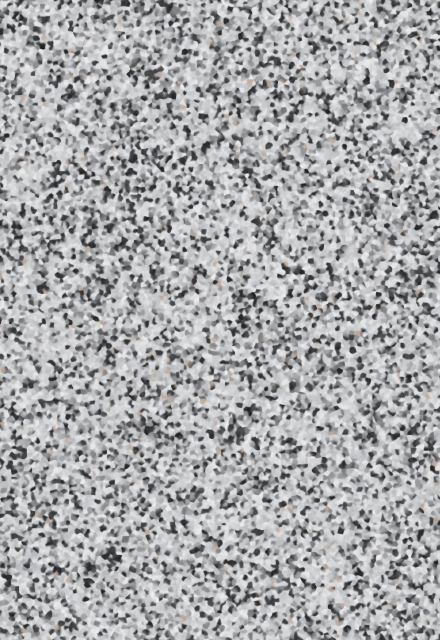
Give the GLSL for this texture, as a Shadertoy shader.

```glsl
// Fine-grained grey granite: pale feldspar, smoky quartz and dark mica.
// Jittered grains of random tone are blended by a soft Voronoi weighting,
// with noise bending their outlines and gathering the mica into clumps.

#define GRAINS_HIGH 168.0   // grains along the canvas height
#define JITTER 0.95         // irregularity of grain positions
#define SIZE_SPREAD 0.40    // variation of grain size
#define SHARPNESS 5.2       // crispness of grain edges
#define WARP 0.50           // bending of grain outlines, in grains
#define MICA_SHARE 0.185    // share of dark grains
#define QUARTZ_SHARE 0.19   // share of mid-grey grains
#define RUST_SHARE 0.010    // share of faint brown grains
#define CLUMPING 0.20       // gathering of dark grains
#define SPECKLE 0.06        // fine mottling inside grains

// Integer hash: three random values in 0..1 per lattice point
vec3 hash3(vec2 p, int seed) {
    uvec3 v = uvec3(ivec3(ivec2(floor(p)), seed)) * 1664525u + 1013904223u;
    v.x += v.y * v.z; v.y += v.z * v.x; v.z += v.x * v.y;
    v ^= v >> 16u;
    v.x += v.y * v.z; v.y += v.z * v.x; v.z += v.x * v.y;
    return vec3(v >> 8u) / 16777216.0;
}

// Smooth value noise with three independent channels
vec3 noise3(vec2 p, int seed) {
    vec2 i = floor(p), f = fract(p);
    f = f * f * (3.0 - 2.0 * f);
    vec3 low = mix(hash3(i, seed), hash3(i + vec2(1, 0), seed), f.x);
    vec3 high = mix(hash3(i + vec2(0, 1), seed), hash3(i + vec2(1, 1), seed), f.x);
    return mix(low, high, f.y);
}

// Colour of the mineral that fills one grain
vec3 mineralColor(vec2 cell) {
    vec3 pick = hash3(cell, 2);
    float clump = 0.5 * noise3(cell * 0.09, 3).x + noise3(cell * 0.37, 4).x - 0.75;
    float mica = MICA_SHARE + CLUMPING * clump;
    float quartz = mica + QUARTZ_SHARE;

    vec3 coolTint = mix(vec3(0.0), vec3(-0.008, 0.0, 0.016), pick.z);
    if (pick.x < mica) return vec3(mix(0.14, 0.31, pick.y)) + coolTint;
    if (pick.x < quartz) return vec3(mix(0.46, 0.69, pick.y)) + coolTint;
    if (pick.x > 1.0 - RUST_SHARE) return vec3(0.75, 0.67, 0.62);
    return vec3(mix(0.74, 0.91, pick.y)) + coolTint;
}

// Weighted blend of the surrounding grains
vec3 granite(vec2 p) {
    vec2 home = floor(p);
    vec3 sum = vec3(0.0);
    float total = 0.0;
    for (int y = -2; y <= 2; y++) {
        for (int x = -2; x <= 2; x++) {
            vec2 cell = home + vec2(x, y);
            vec3 rnd = hash3(cell, 1);
            vec2 toSeed = cell + 0.5 + JITTER * (rnd.xy - 0.5) - p;
            float reach = dot(toSeed, toSeed) - SIZE_SPREAD * rnd.z;
            float weight = exp(-SHARPNESS * reach);
            sum += weight * mineralColor(cell);
            total += weight;
        }
    }
    return sum / total;
}

void mainImage(out vec4 fragColor, in vec2 fragCoord) {
    vec2 p = fragCoord / iResolution.y * GRAINS_HIGH;

    // Irregular grain outlines
    vec2 bend = noise3(p * 0.9, 5).xy - 0.5;
    vec3 color = granite(p + WARP * bend);

    // Fine mottling and a faint broad change of brightness
    color += SPECKLE * (noise3(p * 1.5, 6).x - 0.5);
    color += 0.02 * (noise3(p * 0.15, 7).x - 0.5);

    fragColor = vec4(clamp(color, 0.0, 1.0), 1.0);
}
```
